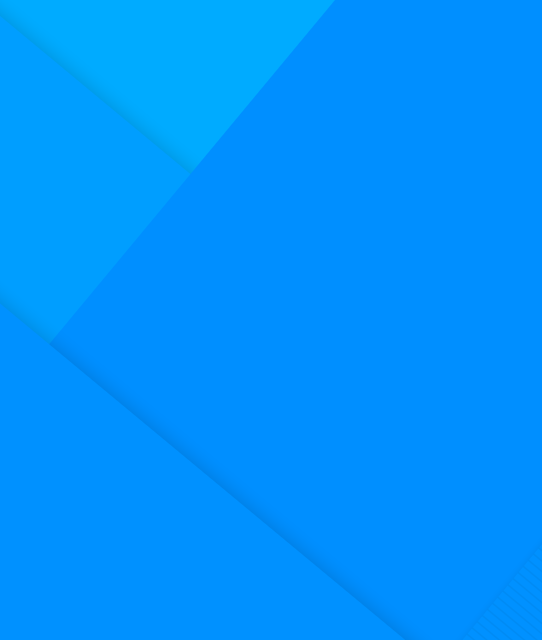
Reproduce this background procedurally as a WebGL 2 fragment shader.

```glsl
#version 300 es
precision highp float;

uniform vec2 u_resolution;
out vec4 fragColor;

// Panel colours
const vec3 SKY = vec3(0.0, 0.67, 1.0);
const vec3 AZURE = vec3(0.0, 0.62, 1.0);
const vec3 BLUE = vec3(0.0, 0.56, 1.0);
const vec3 LOWER_BLUE = vec3(0.0, 0.569, 1.0);
const vec3 CORNER_BLUE = vec3(0.0, 0.569, 1.0);

// Layout, in units of canvas height
const vec2 JOINT = vec2(0.0768, 0.4622);  // where the three large panels meet
const vec2 SLOPE = vec2(343.0, 413.0);    // direction of the rising edge
const float STEP_AT = 0.3456;             // sky / azure border along the slope
const float CORNER_AT = 0.792;            // corner panel border across the slope

// Shadows and stripes
const float SHADOW_WIDTH = 0.034;
const float SHADOW_DEPTH = 0.085;
const float CORNER_SHADOW_WIDTH = 0.012;
const float CORNER_SHADOW_DEPTH = 0.035;
const float STRIPE_GAP = 0.0125;
const float STRIPE_WIDTH = 0.0016;
const float STRIPE_DEPTH = 0.045;

// Antialiased step: 1 where the signed distance is positive
float cover(float d, float pixel) {
    return clamp(d / pixel + 0.5, 0.0, 1.0);
}

// Multiplier for a soft shadow cast onto the positive side of an edge
float shadow(float d, float width, float depth) {
    float fade = 1.0 - clamp(d / width, 0.0, 1.0);
    return 1.0 - depth * fade * fade;
}

void main() {
    float pixel = 1.0 / u_resolution.y;
    vec2 p = gl_FragCoord.xy * pixel;

    // Rotated frame centred on the joint
    vec2 dir = normalize(SLOPE);
    float along = dot(p - JOINT, dir);
    float across = dot(p - JOINT, vec2(dir.y, -dir.x));

    // Upper left panels, the sky one shaded by the azure one
    float stepDist = along - STEP_AT;
    vec3 sky = SKY * shadow(stepDist, SHADOW_WIDTH, SHADOW_DEPTH);
    vec3 color = mix(AZURE, sky, cover(stepDist, pixel));

    // Large right panel, shaded near the corner panel
    float cornerDist = across - CORNER_AT;
    vec3 right = BLUE * shadow(-cornerDist, CORNER_SHADOW_WIDTH, CORNER_SHADOW_DEPTH);

    // Striped corner panel
    float stripeDist = abs(fract(along / STRIPE_GAP) - 0.5) * STRIPE_GAP;
    float stripe = 1.0 - smoothstep(0.0, STRIPE_WIDTH + 0.5 * pixel, stripeDist);
    vec3 corner = CORNER_BLUE * (1.0 - STRIPE_DEPTH * stripe);
    right = mix(right, corner, cover(cornerDist, pixel));
    color = mix(color, right, cover(across, pixel));

    // Lower left panel casts a shadow on all panels above, except the corner
    float lowerShade = shadow(along, SHADOW_WIDTH, SHADOW_DEPTH);
    color *= mix(lowerShade, 1.0, cover(cornerDist, pixel));
    float lower = cover(-along, pixel) * cover(-cornerDist, pixel);
    color = mix(color, LOWER_BLUE, lower);

    fragColor = vec4(color, 1.0);
}
```
